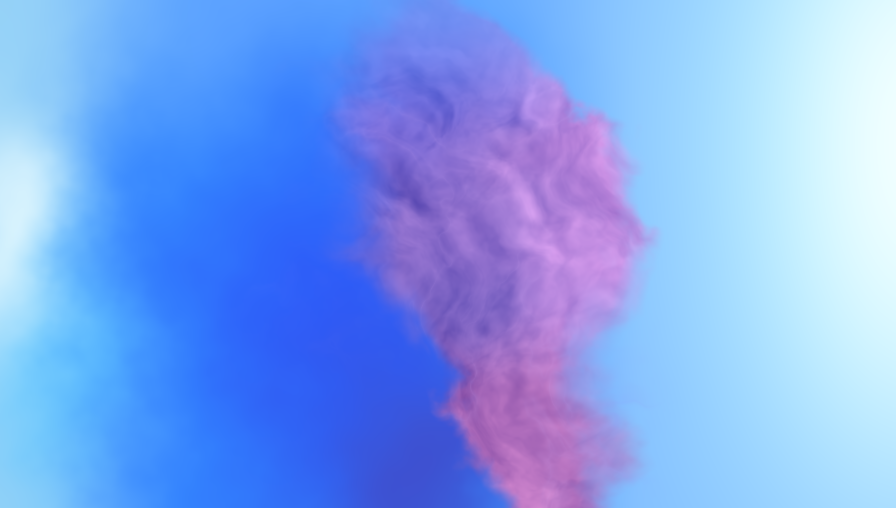
Reproduce this background procedurally as a Shadertoy shader.

```glsl
// Coloured smoke: a pink plume rises through blue ink between two pale glows.
// Soft gaussians build the backdrop, a height profile bounds the plume, and
// domain-warped noise gives ragged edges, lit folds and thin filaments.

const vec3 SKY = vec3(0.46, 0.70, 1.00);
const vec3 ICE = vec3(0.72, 0.95, 1.00);
const vec3 WHITE_GLOW = vec3(0.95, 1.00, 1.00);
const vec3 MIST = vec3(0.58, 0.82, 0.97);
const vec3 CYAN = vec3(0.32, 0.77, 1.00);
const vec3 AZURE = vec3(0.21, 0.56, 1.00);
const vec3 COBALT = vec3(0.17, 0.35, 0.98);
const vec3 INDIGO = vec3(0.25, 0.29, 0.79);
const vec3 VIOLET = vec3(0.49, 0.45, 0.90);
const vec3 PURPLE = vec3(0.53, 0.40, 0.77);
const vec3 PINK = vec3(0.77, 0.53, 0.87);
const vec3 ROSE = vec3(0.75, 0.44, 0.73);
const vec3 SHADE = vec3(0.39, 0.31, 0.70);
const vec3 FILAMENT = vec3(0.82, 0.64, 0.94);

const float EDGE_WARP = 0.15;   // raggedness of the plume outline
const float FOLD_WARP = 0.42;   // swirl of the folds inside it
const float FOLD_LIGHT = 0.50;  // strength of the light on the folds

// Plume sides at nine even heights, bottom to top
const float LEFT_SIDE[9] = float[9](0.555, 0.508, 0.492, 0.455, 0.395, 0.388, 0.372, 0.368, 0.425);
const float RIGHT_SIDE[9] = float[9](0.672, 0.692, 0.690, 0.684, 0.697, 0.722, 0.695, 0.578, 0.505);

float hash(vec2 p) {
    vec3 h = fract(p.xyx * vec3(0.1031, 0.1030, 0.0973));
    h += dot(h, h.yzx + 33.33);
    return fract((h.x + h.y) * h.z);
}

float noise(vec2 p) {
    vec2 i = floor(p), f = fract(p);
    f = f * f * f * (f * (f * 6.0 - 15.0) + 10.0);
    return mix(mix(hash(i), hash(i + vec2(1, 0)), f.x),
               mix(hash(i + vec2(0, 1)), hash(i + vec2(1, 1)), f.x), f.y);
}

// Fractal noise, centred on zero
float fbm(vec2 p) {
    float sum = 0.0, amp = 0.5;
    for (int i = 0; i < 5; i++) {
        sum += amp * (noise(p) - 0.5);
        p = mat2(1.6, 1.2, -1.2, 1.6) * p + 17.3;
        amp *= 0.5;
    }
    return sum;
}

vec2 swirl(vec2 p) {
    return vec2(fbm(p + 3.1), fbm(p + vec2(41.7, 12.9)));
}

float folds(vec2 p) {
    p += FOLD_WARP * swirl(p * 4.0);
    return fbm(p * vec2(5.5, 4.5) + 8.0);
}

float ridge(vec2 p) {
    return pow(1.0 - min(abs(fbm(p)) * 5.0, 1.0), 3.0);
}

float blob(vec2 p, vec2 centre, vec2 size) {
    vec2 d = (p - centre) / size;
    return exp(-dot(d, d));
}

// Left and right limits of the plume at height y
vec2 plumeSides(float y) {
    float k = clamp(y, 0.0, 0.999) * 8.0;
    int i = int(k);
    float f = smoothstep(0.0, 1.0, fract(k));
    return vec2(mix(LEFT_SIDE[i], LEFT_SIDE[i + 1], f),
                mix(RIGHT_SIDE[i], RIGHT_SIDE[i + 1], f));
}

vec3 backdrop(vec2 uv, vec2 drift) {
    // Light from the right
    vec3 col = mix(SKY, ICE, blob(uv, vec2(1.02, 0.70), vec2(0.32, 0.95)));
    col = mix(col, WHITE_GLOW, blob(uv, vec2(1.03, 0.72), vec2(0.15, 0.55)));

    // Light from the left, edged with cyan
    col = mix(col, MIST, smoothstep(0.25, 0.0, uv.x));
    vec2 s = uv + drift * vec2(0.16, 0.22);
    col = mix(col, CYAN, 0.8 * blob(s, vec2(0.08, 0.32), vec2(0.12, 0.28)));
    col = mix(col, WHITE_GLOW, 0.75 * blob(s, vec2(-0.02, 0.54), vec2(0.09, 0.24)));

    // Blue ink, deepest low in the middle
    float ink = smoothstep(0.02, 0.22, s.x) * smoothstep(0.72, 0.50, uv.x);
    ink *= mix(1.0, 0.35, smoothstep(0.60, 1.05, s.y));
    col = mix(col, AZURE, ink);
    col = mix(col, COBALT, 0.95 * blob(s, vec2(0.36, 0.33), vec2(0.17, 0.43)));
    return mix(col, INDIGO, 0.85 * blob(s, vec2(0.47, 0.04), vec2(0.12, 0.30)));
}

void mainImage(out vec4 fragColor, in vec2 fragCoord) {
    vec2 uv = fragCoord / iResolution.xy;
    vec2 p = fragCoord / iResolution.y;
    vec2 drift = swirl(p * 3.5);
    vec3 col = backdrop(uv, drift);

    // Plume outline: soft on the left, crisper on the right
    vec2 q = uv + EDGE_WARP * swirl(p * 6.0 + drift) * vec2(0.7, 1.0);
    vec2 sides = plumeSides(q.y);
    float across = (q.x - sides.x) / (sides.y - sides.x);
    float leftSoft = mix(0.016, 0.055, smoothstep(0.20, 0.50, uv.y));
    float body = smoothstep(-leftSoft, leftSoft, q.x - sides.x)
               * smoothstep(-0.018, 0.028, sides.y - q.x);
    body *= mix(0.96, 0.40, smoothstep(0.72, 1.02, uv.y));
    body *= 1.0 - 0.55 * smoothstep(0.62, 0.68, q.x) * smoothstep(0.48, 0.32, uv.y);

    // Plume colour, with shaded hollows
    vec3 smoke = mix(PURPLE, PINK, smoothstep(0.30, 0.95, across));
    smoke = mix(smoke, ROSE, 0.85 * smoothstep(0.42, 0.22, uv.y));
    smoke = mix(smoke, VIOLET, 0.85 * smoothstep(0.64, 0.92, q.y + 0.25 * (0.5 - across)));
    smoke = mix(smoke, SHADE, 0.65 * blob(q, vec2(0.50, 0.41), vec2(0.055, 0.10)));
    smoke = mix(smoke, SHADE, 0.40 * blob(q, vec2(0.41, 0.57), vec2(0.05, 0.12)));

    // Folds lit from the upper right, and filaments
    float height = folds(p);
    float relief = height - folds(p + vec2(0.022, 0.016));
    smoke += (FOLD_LIGHT * relief + 0.16 * height) * vec3(1.0, 0.75, 0.55);
    float threads = ridge(p * vec2(4.0, 3.2) + 2.2 * drift + 5.0);
    smoke = mix(smoke, FILAMENT, 0.16 * threads);
    col = mix(col, smoke, body);

    // Stray wisps beside the plume
    float stray = blob(uv, vec2(0.36, 0.55), vec2(0.07, 0.18))
                + 0.6 * blob(uv, vec2(0.70, 0.22), vec2(0.03, 0.20));
    col = mix(col, VIOLET + 0.08, 0.25 * threads * stray);
    fragColor = vec4(clamp(col, 0.0, 1.0), 1.0);
}
```
